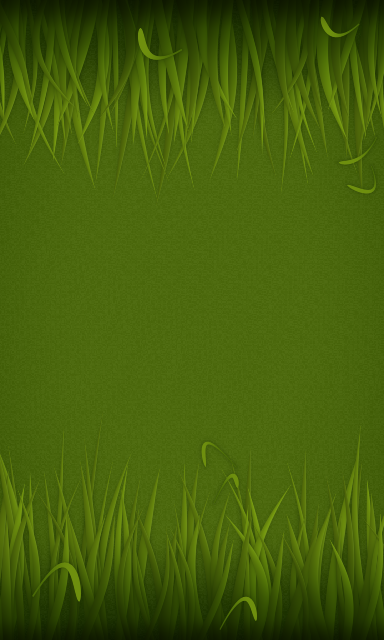
Reproduce this background procedurally as a Shadertoy shader.

```glsl
const vec3 FIELD = vec3(0.302, 0.415, 0.056);
const vec3 FIELD_EDGE = vec3(0.255, 0.365, 0.035);
const vec3 SOIL = vec3(0.10, 0.18, 0.0);
const vec3 BLADE_ROOT = vec3(0.14, 0.23, 0.0);
const vec3 BLADE_MID = vec3(0.285, 0.41, 0.025);
const vec3 BLADE_TIP = vec3(0.43, 0.56, 0.055);
const vec3 RIM = vec3(0.43, 0.54, 0.15);
const float WIDTH = 0.6016;        // canvas width in units of its height
const float GRAIN_CELLS = 512.0;
const float GRAIN_AMOUNT = 0.035;
const int BLADES = 80;
const int CURL_STEPS = 16;

float hash(vec2 p) {
    return fract(sin(dot(p, vec2(127.1, 311.7))) * 43758.5453);
}

float cover(float d) {
    return smoothstep(0.6, -0.6, d * iResolution.y);
}

// Soft dark halo that lifts a shape off what lies behind it
vec3 dropShadow(vec3 col, float d, float strength) {
    return mix(col, SOIL, strength * exp(-max(d, 0.0) / 0.003));
}

// Colour of grass by distance from the edge it grows on
vec3 grassColor(float depth, bool top) {
    float reached = top ? depth * 0.95 : depth;
    vec3 c = mix(BLADE_ROOT, BLADE_MID, smoothstep(0.0, 0.12, reached));
    return mix(c, BLADE_TIP, smoothstep(0.07, 0.21, reached));
}

// Longest blade at a given position along the edge
float reach(float x, bool top) {
    float u = x / WIDTH;
    return top ? 0.315 + 0.04 * exp(-pow((u - 0.45) / 0.2, 2.0))
               : 0.30 + 0.085 * exp(-pow((u - 0.1) / 0.22, 2.0))
                 + 0.06 * smoothstep(0.75, 1.0, u);
}

// Overlapping tapered blades, tall ones behind short ones
vec3 grass(vec3 col, float x, float depth, bool top) {
    float seed = top ? 17.0 : 5.0;
    for (int i = 0; i < BLADES; i++) {
        float k = float(i);
        float scatter = 0.025 * (hash(vec2(k, seed + 5.0)) - 0.5);
        float root = (fract(k * 0.618034 + seed * 0.13) * 1.1 - 0.05 + scatter) * WIDTH;
        float front = k / float(BLADES);
        float len = reach(root, top) * mix(1.0, 0.55, front)
                  * mix(0.8, 1.03, hash(vec2(k, seed)));
        float t = depth / len;
        if (t > 1.0) continue;

        float lean = (hash(vec2(k, seed + 1.0)) - 0.5) * (top ? 0.12 : 0.11);
        float sway = (hash(vec2(k, seed + 2.0)) - 0.5) * 0.045;
        float size = mix(0.005, 0.013, hash(vec2(k, seed + 3.0)));
        float center = root + lean * t * t + sway * sin(3.14159 * t);
        float slope = (2.0 * lean * t + 3.14159 * sway * cos(3.14159 * t)) / len;
        float halfWidth = size * (1.0 - t) * (0.6 + 1.3 * t);
        float side = x - center;
        float d = (abs(side) - halfWidth) / sqrt(1.0 + slope * slope);
        if (d > 0.02) continue;

        float across = clamp(side / max(halfWidth, 0.0005), -1.0, 1.0);
        float tone = mix(0.76, 1.06, hash(vec2(k, seed + 4.0)));
        vec3 blade = grassColor(depth + 0.06 * t * t, top) * tone;
        blade *= 0.96 + 0.13 * across;
        float rim = smoothstep(0.5, 1.0, across) * smoothstep(0.05, 0.18, depth);
        blade = mix(blade, RIM, 0.5 * rim);
        col = dropShadow(col, d, 0.42 * (1.0 - t * t));
        col = mix(col, blade, cover(d));
    }
    return col;
}

// Bent leaf along a quadratic curve, swelling past its middle
vec3 curl(vec3 col, vec2 p, vec2 a, vec2 b, vec2 c, float size) {
    float d = 1.0, along = 0.0;
    vec2 prev = a;
    for (int i = 1; i <= CURL_STEPS; i++) {
        float t = float(i) / float(CURL_STEPS);
        vec2 next = mix(mix(a, b, t), mix(b, c, t), t);
        vec2 e = next - prev;
        float h = clamp(dot(p - prev, e) / dot(e, e), 0.0, 1.0);
        float s = t + (h - 1.0) / float(CURL_STEPS);
        float w = size * (0.12 + 1.6 * s * s) * sqrt(max(1.0 - s, 0.0));
        float segment = length(p - prev - e * h) - w;
        if (segment < d) { d = segment; along = s; }
        prev = next;
    }
    vec3 leaf = mix(BLADE_MID, BLADE_TIP, smoothstep(0.0, 0.65, along));
    return mix(dropShadow(col, d, 0.28), leaf, cover(d));
}

void mainImage(out vec4 fragColor, in vec2 fragCoord) {
    vec2 p = fragCoord / iResolution.y;
    p.x *= WIDTH * iResolution.y / iResolution.x;
    bool top = p.y > 0.5;
    float depth = top ? 1.0 - p.y : p.y;

    // Field with side falloff, dark ends and fine grain
    vec2 q = (p - vec2(0.5 * WIDTH, 0.5)) / vec2(0.5 * WIDTH, 0.5);
    vec3 col = mix(FIELD, FIELD_EDGE, smoothstep(0.2, 1.5, dot(q, q)));
    col = mix(SOIL, col, smoothstep(0.0, top ? 0.2 : 0.17, depth));
    col += GRAIN_AMOUNT * (hash(floor(p * GRAIN_CELLS)) - 0.5);

    col = grass(col, p.x, depth, top);

    // Curled leaves
    if (top) {
        col = curl(col, p, vec2(0.284, 0.922), vec2(0.222, 0.885), vec2(0.220, 0.956), 0.011);
        col = curl(col, p, vec2(0.562, 0.962), vec2(0.518, 0.922), vec2(0.504, 0.974), 0.009);
        col = curl(col, p, vec2(0.590, 0.785), vec2(0.568, 0.742), vec2(0.531, 0.746), 0.006);
        col = curl(col, p, vec2(0.582, 0.740), vec2(0.604, 0.680), vec2(0.544, 0.711), 0.006);
    } else {
        col = curl(col, p, vec2(0.052, 0.069), vec2(0.115, 0.170), vec2(0.124, 0.060), 0.011);
        col = curl(col, p, vec2(0.370, 0.270), vec2(0.306, 0.345), vec2(0.322, 0.271), 0.006);
        col = curl(col, p, vec2(0.336, 0.215), vec2(0.368, 0.285), vec2(0.372, 0.238), 0.007);
        col = curl(col, p, vec2(0.345, 0.017), vec2(0.391, 0.105), vec2(0.401, 0.030), 0.008);
    }

    // Shade gathering at both ends
    col *= mix(0.5, 1.0, smoothstep(-0.01, top ? 0.05 : 0.04, depth));
    fragColor = vec4(col, 1.0);
}
```
